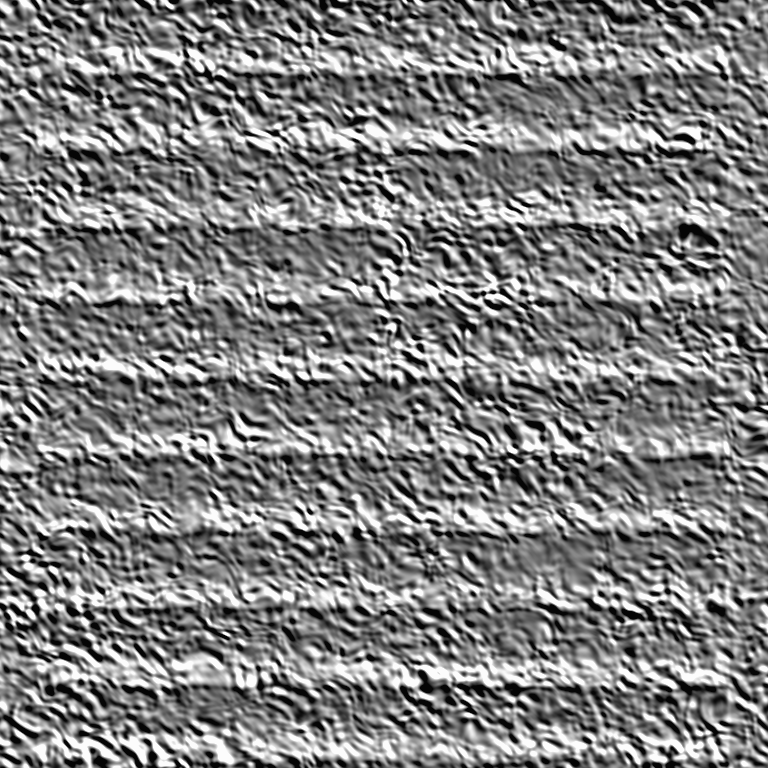
This texture is drawn by a WebGL 1 fragment shader. Its source:

```glsl
precision highp float;

uniform vec2 u_resolution;

const float BAND_PITCH = 0.0994;
const float FIRST_EDGE = 0.0105;
const float EDGE_JITTER = 0.05;
const float EDGE_WOBBLE = 0.06;
const float BASE_TONE = 0.455;
const float MARGIN_TONE = 0.49;
const float RIDGE_LIGHT = 0.27;
const float SHADOW_DEPTH = 0.06;
const float CREASE_DEPTH = 0.16;
const vec2 PANEL_SIDES = vec2(0.050, 0.949);
const vec2 STREAK = vec2(0.82, -0.572);
const vec2 GRAIN_SCALE = vec2(78.0, 124.0);
const float LIGHT_REACH = 0.0032;
const float GRAIN_GAIN = 0.80;
const float SCAR_X = 0.508;
const vec2 KNOT = vec2(0.635, 0.628);

float hash(vec2 p) {
  vec3 q = fract(vec3(p.xyx) * 0.1031);
  q += dot(q, q.yzx + 33.33);
  return fract((q.x + q.y) * q.z);
}

float valueNoise(vec2 p) {
  vec2 cell = floor(p);
  vec2 f = fract(p);
  f = f * f * (3.0 - 2.0 * f);
  float low = mix(hash(cell), hash(cell + vec2(1.0, 0.0)), f.x);
  float high = mix(hash(cell + vec2(0.0, 1.0)), hash(cell + vec2(1.0)), f.x);
  return mix(low, high, f.y);
}

// Two octaves of grain, drawn out along the streak
float surfaceHeight(vec2 p) {
  vec2 across = vec2(-STREAK.y, STREAK.x);
  vec2 q = vec2(dot(p, STREAK), dot(p, across)) * GRAIN_SCALE + 140.0;
  vec2 fine = mat2(0.94, 0.342, -0.342, 0.94) * q * 1.6 + 311.0;
  return valueNoise(q) + 0.55 * valueNoise(fine);
}

// Relief lit from the upper right, with slightly bent streaks
float emboss(vec2 p) {
  vec2 bend = vec2(valueNoise(p * 31.0 + 17.0), valueNoise(p * 31.0 + 59.0));
  vec2 bent = p + 0.012 * bend;
  vec2 reach = LIGHT_REACH * vec2(-STREAK.y, STREAK.x);
  return surfaceHeight(bent + reach) - surfaceHeight(bent - reach);
}

// Position in one repeat: zero at the sharp lower edge of the ridge
float bandPosition(vec2 p, out float id) {
  float s = (p.y - FIRST_EDGE) / BAND_PITCH + 0.5;
  id = floor(s);
  float jitter = (hash(vec2(id, 7.0)) - 0.5) * EDGE_JITTER;
  float wobble = (valueNoise(vec2(p.x * 34.0, id * 9.0)) - 0.5) * EDGE_WOBBLE;
  return fract(s) - 0.5 + jitter + wobble;
}

void main() {
  vec2 p = gl_FragCoord.xy / u_resolution;
  float id;
  float t = bandPosition(p, id);

  // Bands: bright ridge, thin crease and fading shadow
  float ridge = smoothstep(-0.03, 0.07, t) * (1.0 - smoothstep(0.18, 0.46, t));
  float crease = exp(-pow((t + 0.045) / 0.035, 2.0));
  float shadow = smoothstep(-0.48, -0.12, t) * (1.0 - smoothstep(-0.04, 0.01, t));
  float strength = 0.85 + 0.3 * hash(vec2(id, 23.0));
  strength *= 0.75 + 0.5 * valueNoise(vec2(p.x * 17.0, id * 5.0 + 60.0));
  float bandTone = BASE_TONE + RIDGE_LIGHT * ridge * strength
    - SHADOW_DEPTH * shadow - CREASE_DEPTH * crease * strength;

  // Panel sides
  float panel = smoothstep(PANEL_SIDES.x - 0.004, PANEL_SIDES.x + 0.004, p.x)
    * (1.0 - smoothstep(PANEL_SIDES.y - 0.003, PANEL_SIDES.y + 0.003, p.x));
  vec2 sideDistance = (vec2(p.x) - PANEL_SIDES) / 0.003;
  vec2 sideLine = exp(-sideDistance * sideDistance);
  float tone = mix(MARGIN_TONE, bandTone, panel);
  tone += 0.10 * (sideLine.x + sideLine.y);

  // Wear: patches, rough rims, an upright scar and a knot
  float patches = valueNoise(p * vec2(7.0, 11.0) + 40.0);
  float clumps = valueNoise(p * vec2(28.0, 40.0) + 80.0);
  vec2 fromCentre = abs(p - 0.5) * 2.0;
  float rim = smoothstep(0.70, 1.0, max(fromCentre.x, fromCentre.y));
  float scar = exp(-pow((p.x - SCAR_X) / 0.013, 2.0))
    * smoothstep(0.51, 0.55, p.y) * (1.0 - smoothstep(0.78, 0.84, p.y));
  vec2 knotOffset = (p - KNOT) / vec2(0.048, 0.022);
  float knot = exp(-dot(knotOffset, knotOffset));
  float roughness = 0.30 + 0.65 * patches + 1.0 * clumps * clumps
    + 0.40 * (ridge + crease) * panel + 0.30 * rim
    + 0.65 * scar + 0.70 * knot;

  // Embossed grain
  tone += GRAIN_GAIN * roughness * emboss(p);
  tone += 0.07 * scar;
  gl_FragColor = vec4(vec3(clamp(tone, 0.02, 0.99)), 1.0);
}
```
